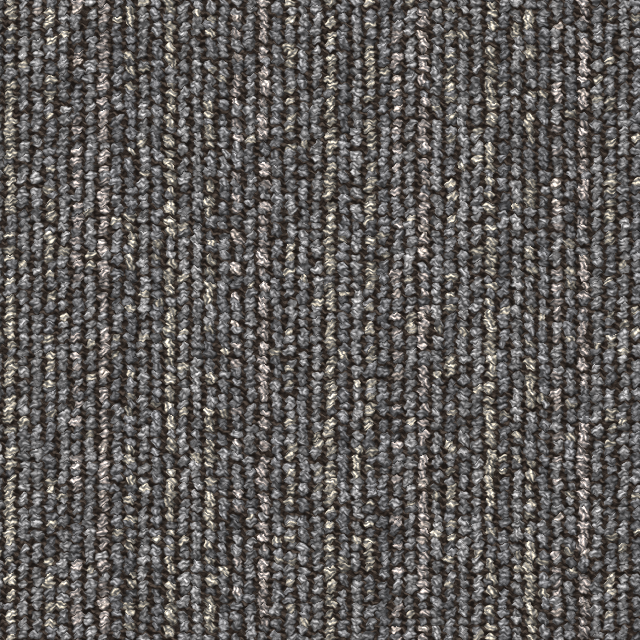
Write a three.js fragment shader that draws this texture.

```glsl
// Loop-pile carpet: 48 vertical rows of twisted yarn loops, accent rows recurring every 12.
varying vec2 vUv;

const vec2 GRID = vec2(48.0, 86.0);   // yarn rows across, loops down
const float ROW_PHASE = 0.28;         // sideways shift of the rows
const float GROUP = 12.0;             // rows in one colour sequence

const vec3 BACKING = vec3(0.155, 0.13, 0.115);
const vec3 BROWN   = vec3(0.33, 0.29, 0.26);
const vec3 ASH     = vec3(0.58, 0.575, 0.575);
const vec3 SLATE   = vec3(0.48, 0.48, 0.49);
const vec3 BEIGE   = vec3(0.77, 0.73, 0.65);
const vec3 ROSE    = vec3(0.78, 0.72, 0.69);

float hash(vec2 p) {
  vec3 q = fract(vec3(p.xyx) * 0.1031);
  q += dot(q, q.yzx + 33.33);
  return fract((q.x + q.y) * q.z);
}

vec2 hash2(vec2 p) {
  return vec2(hash(p + 17.3), hash(p + 71.9));
}

mat2 rotation(float a) {
  return mat2(cos(a), -sin(a), sin(a), cos(a));
}

// Distance to the nearest scattered point
float cellular(vec2 p) {
  vec2 cell = floor(p);
  float nearest = 2.0;
  for (int j = -1; j <= 1; j++) {
    for (int i = -1; i <= 1; i++) {
      vec2 id = cell + vec2(float(i), float(j));
      nearest = min(nearest, length(id + hash2(id) - p));
    }
  }
  return nearest;
}

// Slow drift along a yarn row, from layered sines
float drift(float y, float seed) {
  return 0.6 * sin(y * 0.43 + seed * 40.0) + 0.4 * sin(y * 1.07 + seed * 91.0);
}

// Small bends that make the loops irregular
vec2 crumple(vec2 p) {
  vec2 a = sin(p.yx * vec2(4.1, 7.3) + 2.0 * sin(p * vec2(2.7, 1.9)));
  vec2 b = sin(p.yx * vec2(9.7, 13.1) + 3.0 * sin(p.yx * 1.3));
  return p + vec2(0.05, 0.10) * a + vec2(0.03, 0.06) * b;
}

// 1 when the row holds the given place in the colour sequence
float isRow(float row, float place) {
  return 1.0 - step(0.5, abs(mod(row + 0.5, GROUP) - place - 0.5));
}

// Yarn colour of one loop; ply tells how much accent strand shows
vec3 yarnColor(vec2 id, float ply) {
  float pick = hash(id + 5.7);
  float rowTone = hash(vec2(id.x, 3.1));
  float beige = 0.72 * isRow(id.x, 0.0) + 0.42 * isRow(id.x, 3.0) + 0.25 * isRow(id.x, 9.0);
  float rose = 0.80 * isRow(id.x, 7.0) + 0.38 * isRow(id.x, 5.0);
  float show = mix(0.25, 0.9, ply);
  vec3 color = mix(SLATE, ASH, clamp(rowTone + 0.4 * drift(id.y, rowTone), 0.0, 1.0));
  color = mix(color, BEIGE, show * step(pick, beige + 0.06));
  color = mix(color, ROSE, show * step(pick, rose));
  return color * mix(0.76, 1.2, hash(id + 29.0));
}

// One tilted loop: shaded colour in rgb, height in a
vec4 yarnLoop(vec2 p, vec2 id) {
  float rowSeed = hash(vec2(id.x, 8.6));
  vec2 jitter = (hash2(id) - 0.5) * vec2(0.26, 0.7);
  vec2 d = (p - id - 0.5 - jitter) * vec2(1.0, GRID.x / GRID.y);
  d.x -= 0.06 * drift(id.y, rowSeed);

  float lean = hash(vec2(id.x, 12.4)) < 0.5 ? -1.0 : 1.0;
  vec2 q = rotation(lean * mix(0.0, 1.15, hash(id + 43.0))) * d;
  vec2 radius = vec2(0.50, 0.37) * mix(0.82, 1.15, hash(id + 61.0));
  float height = 1.0 - dot(q / radius, q / radius);

  float ply = 0.5 + 0.5 * sin(q.y * 19.0 + q.x * 6.0 + hash(id + 83.0) * 6.28);
  float light = 0.46 + 0.56 * max(height, 0.0) + 0.5 * dot(d, vec2(-0.5, 0.85));
  return vec4(yarnColor(id, ply) * light * mix(0.8, 1.12, ply), height);
}

// Dark ground with slanted brown stitches
vec3 backing(vec2 p) {
  float stitch = sin(6.28318 * (p.y + 0.8 * p.x));
  return mix(BACKING, BROWN, 0.7 * smoothstep(-0.1, 1.0, stitch));
}

void main() {
  vec2 p = crumple(vUv * GRID - vec2(ROW_PHASE, 0.0));
  vec2 cell = floor(p);

  // Highest loop wins
  vec4 top = vec4(BACKING, -1.0);
  for (int j = -2; j <= 2; j++) {
    for (int i = -1; i <= 1; i++) {
      vec4 candidate = yarnLoop(p, cell + vec2(float(i), float(j)));
      if (candidate.a > top.a) top = candidate;
    }
  }

  // Loops over the ground, then fine fibre flecks
  vec3 color = mix(backing(p + 0.5), top.rgb, smoothstep(-0.05, 0.42, top.a));
  float fleck = cellular(p * vec2(3.1, 2.1) + 9.0);
  color *= mix(1.3, 0.68, smoothstep(0.1, 0.85, fleck));
  gl_FragColor = vec4(clamp(color, 0.0, 1.0), 1.0);
}
```
